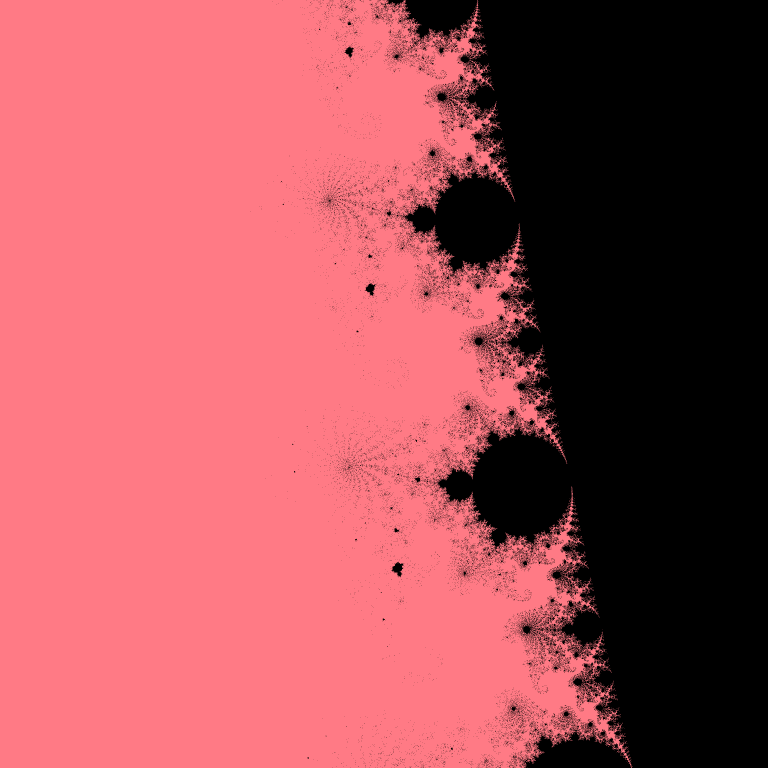
This background is drawn by a WebGL 1 fragment shader. Its source:

```glsl
precision highp float;

uniform vec2 u_resolution;

#define CENTER vec2(-0.743644, -0.131826)
#define SPAN 0.03125
#define MAX_STEPS 600
#define ESCAPE_SQ 4.0
#define GRID 3
#define OUTSIDE_COLOR vec3(1.0, 0.48, 0.52)
#define INSIDE_COLOR vec3(0.0)

// Exact test for the large solid body, which saves the full loop there
bool inCardioid(vec2 c) {
  float x = c.x - 0.25;
  float ySq = c.y * c.y;
  float q = x * x + ySq;
  return q * (q + x) < 0.25 * ySq;
}

// 1.0 if the orbit of z*z + c leaves the escape circle, else 0.0
float escapes(vec2 c) {
  if (inCardioid(c)) return 0.0;
  vec2 z = vec2(0.0);
  for (int i = 0; i < MAX_STEPS; i++) {
    z = vec2(z.x * z.x - z.y * z.y, 2.0 * z.x * z.y) + c;
    if (dot(z, z) > ESCAPE_SQ) return 1.0;
  }
  return 0.0;
}

void main() {
  float scale = SPAN / min(u_resolution.x, u_resolution.y);
  vec2 fromCenter = gl_FragCoord.xy - 0.5 * u_resolution;

  // Average a grid of samples to smooth the fine filaments
  float coverage = 0.0;
  for (int j = 0; j < GRID; j++) {
    for (int i = 0; i < GRID; i++) {
      vec2 offset = (vec2(float(i), float(j)) + 0.5) / float(GRID) - 0.5;
      coverage += escapes(CENTER + (fromCenter + offset) * scale);
    }
  }
  coverage /= float(GRID * GRID);

  gl_FragColor = vec4(mix(INSIDE_COLOR, OUTSIDE_COLOR, coverage), 1.0);
}
```
